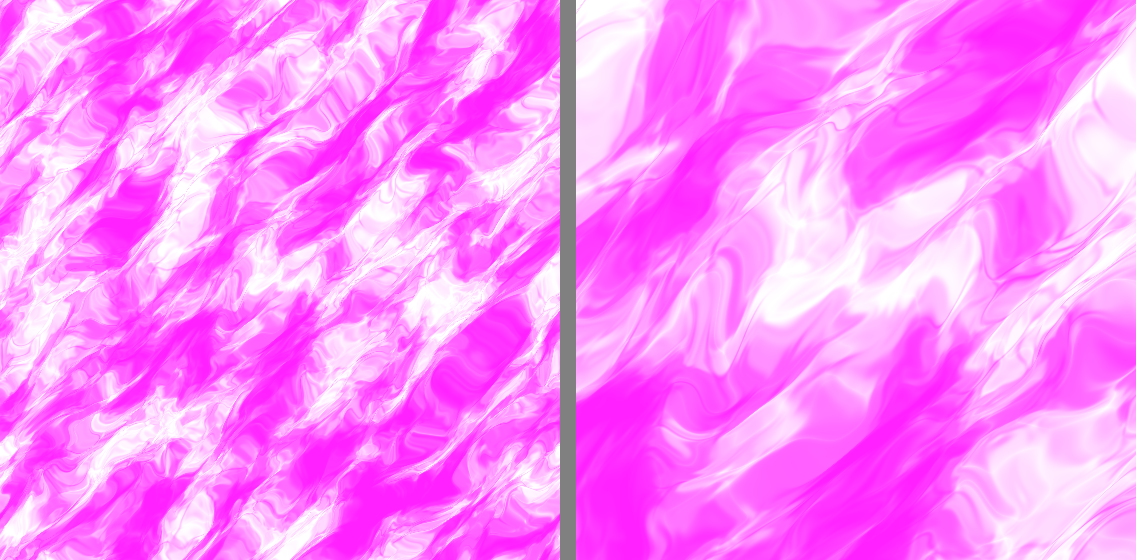
Left: the whole. Right: its middle third, enlarged.
Give the GLSL for this texture, as a three.js fragment shader.

```glsl
// Magenta marble with diagonal, wind-swept folds and white crests.
// Sheared gradient noise is warped, layered, terraced and folded at a bright level;
// creases add thin white lines and cellular borders add faint hairline veins.
varying vec2 vUv;

vec2 hash2(vec2 cell) {
  vec2 k = vec2(dot(cell, vec2(127.1, 311.7)), dot(cell, vec2(269.5, 183.3)));
  return fract(sin(k) * 43758.5);
}

// Stretches features along the diagonal and still wraps on whole cells;
// wide grids lean below the diagonal, tall grids above it.
vec2 shear(vec2 p, vec2 cells) {
  return cells * (cells.x > cells.y ? vec2(p.x - p.y, p.y) : vec2(p.x, p.y - p.x));
}

float cornerSlope(vec2 cell, vec2 offset, vec2 cells, float seed) {
  float angle = 6.28318 * hash2(mod(cell, cells) + seed).x;
  return dot(vec2(cos(angle), sin(angle)), offset);
}

// Gradient noise that tiles over the unit square.
float noise(vec2 p, vec2 cells, float seed) {
  vec2 q = shear(p, cells);
  vec2 i = floor(q);
  vec2 f = q - i;
  vec2 s = f * f * f * (f * (f * 6.0 - 15.0) + 10.0);
  vec2 e = vec2(1.0, 0.0);
  float low = mix(cornerSlope(i, f, cells, seed),
                  cornerSlope(i + e.xy, f - e.xy, cells, seed), s.x);
  float high = mix(cornerSlope(i + e.yx, f - e.yx, cells, seed),
                   cornerSlope(i + e.xx, f - e.xx, cells, seed), s.x);
  return mix(low, high, s.y);
}

// Gap between the two nearest cell points: zero on the borders.
float cellBorder(vec2 p, vec2 cells) {
  vec2 q = shear(p, cells);
  vec2 i = floor(q);
  float nearest = 8.0;
  float second = 8.0;
  for (int y = -1; y <= 1; y++) {
    for (int x = -1; x <= 1; x++) {
      vec2 cell = i + vec2(float(x), float(y));
      float d = length(cell + hash2(mod(cell, cells) + 71.0) - q);
      second = min(second, max(nearest, d));
      nearest = min(nearest, d);
    }
  }
  return second - nearest;
}

// Successively finer displacements kink and wrinkle the bands.
vec2 warp(vec2 p) {
  float amount = 0.055;
  vec2 cells = vec2(6.0, 8.0);
  for (int i = 0; i < 4; i++) {
    float seed = 11.0 + 5.0 * float(i);
    p += amount * vec2(noise(p, cells, seed), noise(p, cells, seed + 40.0));
    amount *= 0.53;
    cells = 2.0 * cells.yx;
  }
  return p;
}

float layeredNoise(vec2 p) {
  float sum = 0.4 * noise(p, vec2(4.0, 3.0), 31.0);
  float weight = 1.0;
  vec2 cells = vec2(7.0, 9.0);
  for (int i = 0; i < 5; i++) {
    sum += weight * noise(p, cells, 37.0 + 3.0 * float(i));
    weight *= 0.58;
    cells = 2.0 * cells.yx;
  }
  return sum;
}

// Thin bright lines along the zero crossings of three noise layers.
float crests(vec2 p) {
  float sum = 0.0;
  float weight = 0.3;
  vec2 cells = vec2(9.0, 7.0);
  for (int i = 0; i < 3; i++) {
    sum += weight * exp(-20.0 * abs(noise(p, cells, 83.0 + 7.0 * float(i))));
    weight *= 0.65;
    cells = 2.0 * cells.yx;
  }
  return sum;
}

void main() {
  vec2 p = warp(vUv);
  float height = layeredNoise(p);
  float raised = smoothstep(-0.45, 0.2, height);

  // Plateaus fold back, leaving a bright rim around a paler pink inside.
  float folded = height - 1.15 * max(height - 0.52, 0.0);

  // Nested rims and white crests fade out in the deep bands.
  folded += raised * (0.085 * sin(25.0 * height) + crests(p));

  // Broken hairline veins.
  float vein = 1.0 - smoothstep(0.0, 0.11, cellBorder(p, vec2(32.0, 22.0)));
  vein *= raised * smoothstep(-0.2, 0.2, noise(vUv, vec2(13.0, 9.0), 67.0));

  float tone = smoothstep(-0.6, 0.79, folded) - 0.22 * vein;
  vec3 magenta = vec3(1.0, 0.13, 1.0);
  gl_FragColor = vec4(mix(magenta, vec3(1.0), clamp(tone, 0.0, 1.0)), 1.0);
}
```
